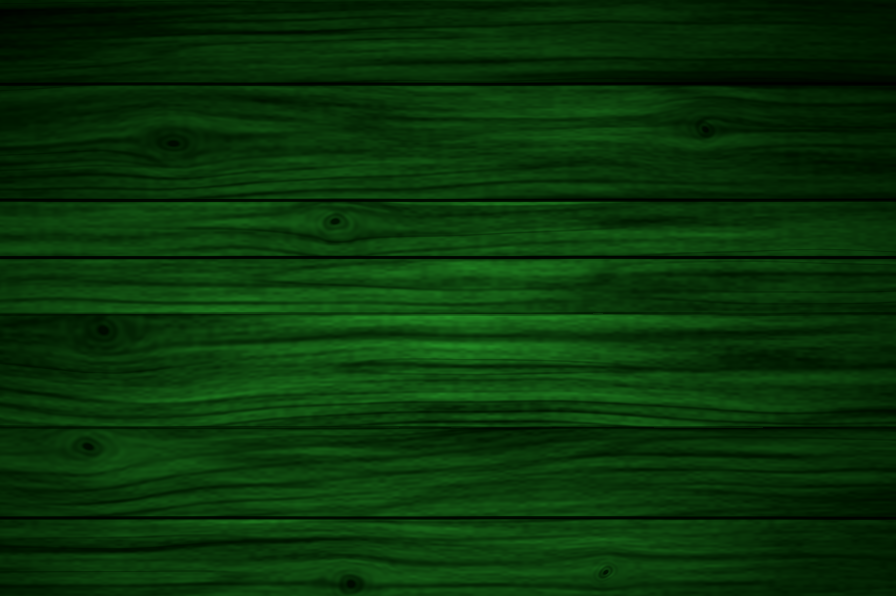
Reproduce this texture procedurally as a Shadertoy shader.

```glsl
// Seven dark green horizontal wooden planks with wavy grain, knots and a vignette.

#define SEAMS 6
#define KNOTS 7
#define SEAM_WIDTH 0.0022
#define SHADOW_DEPTH 0.022
#define RING_COUNT 36.0
#define RING_DARKNESS 0.42
#define GRAIN_CONTRAST 1.35
#define PATCH_CONTRAST 0.55
#define BRIGHTNESS 0.37
#define LIGHT_CENTER vec2(0.49, 0.60)
#define LIGHT_FALLOFF vec2(1.50, 1.36)

// Seam: depth from the top, line darkness, shadow (positive above, negative below)
const vec3 seams[SEAMS] = vec3[](
    vec3(0.141, 0.85, 0.80), vec3(0.336, 0.85, 0.55), vec3(0.432, 0.90, 0.10),
    vec3(0.527, 0.35, 0.30), vec3(0.717, 0.45, -0.55), vec3(0.869, 0.85, 0.12));

// Knot: position across, depth from the top, radius
const vec3 knots[KNOTS] = vec3[](
    vec3(0.195, 0.240, 0.030), vec3(0.788, 0.215, 0.022), vec3(0.375, 0.377, 0.024),
    vec3(0.115, 0.555, 0.034), vec3(0.100, 0.750, 0.032), vec3(0.390, 0.980, 0.025),
    vec3(0.675, 0.960, 0.015));

float hash(vec2 p) {
    return fract(sin(dot(p, vec2(127.1, 311.7))) * 43758.545);
}

float noise(vec2 p) {
    vec2 i = floor(p), f = fract(p);
    f = f * f * (3.0 - 2.0 * f);
    return mix(mix(hash(i), hash(i + vec2(1, 0)), f.x),
               mix(hash(i + vec2(0, 1)), hash(i + vec2(1, 1)), f.x), f.y);
}

float plankAt(float depth) {
    float plank = 0.0;
    for (int i = 0; i < SEAMS; i++) plank += step(seams[i].x, depth);
    return plank;
}

// Bends the grain coordinate around the knots; returns (grain, knot darkness)
vec2 bendAroundKnots(vec2 p, float plank, float aspect) {
    float grain = p.y, dark = 0.0;
    for (int i = 0; i < KNOTS; i++) {
        vec3 k = knots[i];
        if (plankAt(k.y) != plank) continue;
        vec2 d = p - vec2(k.x * aspect, k.y);
        d += 0.012 * (vec2(noise(p * 30.0), noise(p * 30.0 + 9.0)) - 0.5);
        float a2 = k.z * k.z;
        float r2 = dot(d * vec2(0.65, 1.0), d * vec2(0.65, 1.0));
        grain -= d.y * 1.6 * a2 / (r2 + 1.7 * a2);
        float rings = 0.5 + 0.5 * sin(16.0 * sqrt(r2) / k.z);
        dark += 0.5 * exp(-r2 / (0.12 * a2)) + 0.4 * rings * exp(-1.8 * r2 / a2);
    }
    return vec2(grain, min(dark, 0.75));
}

// Long streaks, fine fibres and dark growth rings; averages a little below one
float woodTone(vec2 p, float grain, float plank) {
    float seed = 17.3 * plank;
    float x = p.x + seed;
    float g = grain + 0.030 * (noise(vec2(x * 1.7, grain * 7.0)) - 0.5)
                    + 0.008 * (noise(vec2(x * 6.0, grain * 22.0)) - 0.5);
    float streaks = 0.36 * noise(vec2(x * 1.8, g * 48.0))
                  + 0.28 * noise(vec2(x * 4.0, g * 105.0))
                  + 0.20 * noise(vec2(x * 16.0, g * 170.0))
                  + 0.16 * noise(vec2(x * 85.0, g * 230.0));
    float patches = noise(vec2(x * 2.3, g * 10.0 + seed)) - 0.5;

    float phase = g * RING_COUNT + 3.0 * noise(vec2(x * 0.8, g * 8.0));
    float ring = pow(0.5 + 0.5 * sin(6.2832 * phase), 5.0);
    ring *= smoothstep(0.25, 0.75, noise(vec2(x * 2.2, g * 26.0 + 5.0)));
    float crack = 1.0 - smoothstep(0.0, 0.07, abs(noise(vec2(x * 1.5, g * 34.0)) - 0.3));

    float tone = 0.97 + GRAIN_CONTRAST * (streaks - 0.5) + PATCH_CONTRAST * patches;
    return max(tone, 0.1) * (1.0 - RING_DARKNESS * ring) * (1.0 - 0.25 * crack);
}

// Dark joints with soft shadows and a thin lit edge beneath
float seamTone(vec2 uv, vec2 p, float pixel) {
    float tone = 1.0;
    float rightward = mix(0.25, 1.0, smoothstep(0.15, 0.65, uv.x));
    for (int i = 0; i < SEAMS; i++) {
        vec3 s = seams[i];
        float wobble = 0.005 * (noise(vec2(p.x * 7.0, s.x * 90.0)) - 0.5);
        float d = uv.y - s.x - wobble * (1.05 - s.y);
        float line = 1.0 - smoothstep(SEAM_WIDTH - 0.5 * pixel, SEAM_WIDTH + pixel, abs(d));
        float side = -d * sign(s.z);
        float ragged = 0.5 + noise(vec2(p.x * 4.0, uv.y * 80.0));
        float shadow = step(0.0, side) * exp(-side / SHADOW_DEPTH) * abs(s.z);
        float edge = exp(-pow((d - 0.007) / 0.0035, 2.0)) * s.y;
        tone *= 1.0 - min(shadow * rightward * ragged, 0.9);
        tone *= (1.0 + 0.22 * edge) * (1.0 - s.y * line);
    }
    return tone;
}

void mainImage(out vec4 fragColor, in vec2 fragCoord) {
    float aspect = iResolution.x / iResolution.y;
    vec2 uv = fragCoord / iResolution.xy;
    uv.y = 1.0 - uv.y;
    vec2 p = vec2(uv.x * aspect, uv.y);

    float plank = plankAt(uv.y);
    vec2 bent = bendAroundKnots(p, plank, aspect);
    float tone = woodTone(p, bent.x, plank) * (1.0 - bent.y);
    tone *= seamTone(uv, p, 1.0 / iResolution.y);

    // Light pool in the middle, fading to dark borders
    vec2 q = (uv - LIGHT_CENTER) * LIGHT_FALLOFF;
    float green = BRIGHTNESS * exp(-1.1 * dot(q, q)) * tone;

    // Red and blue appear only in the lighter wood
    float tint = max(0.31 * (green - 0.1), 0.0);
    fragColor = vec4(tint, green, tint * 1.03, 1.0);
}
```
